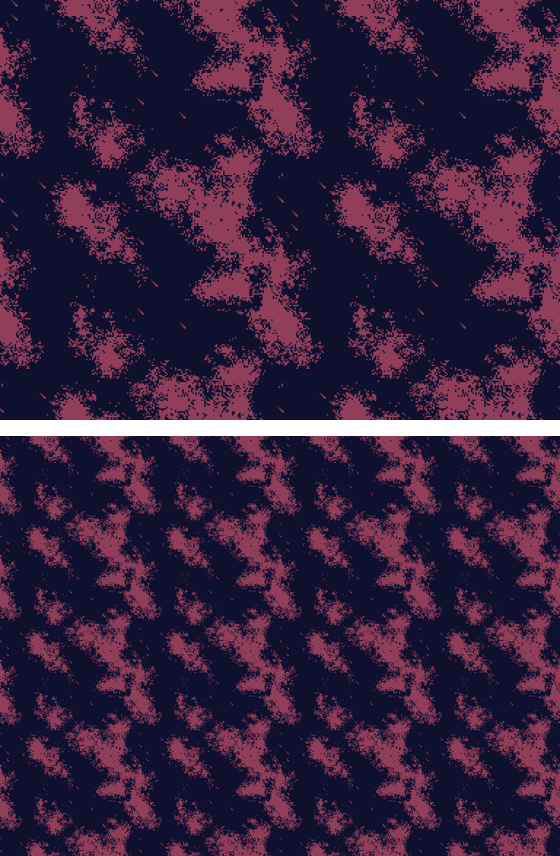
Top, the tile; bottom, the same tile 2 across and 2 down.
Write a Shadertoy shader that draws this texture.

```glsl
// Dithered rose clouds and small falling streaks on a midnight sky, in 2 x 2 tiles.

const vec2 TILE = vec2(192.0, 144.0);  // dots in one tile
const vec3 NIGHT = vec3(0.057, 0.06, 0.182);
const vec3 ROSE = vec3(0.565, 0.245, 0.35);

float hash(vec2 cell, uint seed) {
    uvec2 u = uvec2(cell);
    uint h = u.x + u.y * 256u + seed * 65536u;
    h = (h ^ (h >> 16)) * 0x7feb352du;
    h = (h ^ (h >> 15)) * 0x846ca68bu;
    h ^= h >> 16;
    return float(h & 65535u) / 65535.0;
}

// Value noise that wraps after "period" cells
float noise(vec2 p, vec2 period, uint seed) {
    vec2 i = floor(p), f = fract(p);
    f = f * f * (3.0 - 2.0 * f);
    vec2 a = mod(i, period), b = mod(i + 1.0, period);
    return mix(mix(hash(a, seed), hash(vec2(b.x, a.y), seed), f.x),
               mix(hash(vec2(a.x, b.y), seed), hash(b, seed), f.x), f.y);
}

// Wrapped soft capsule: "core" on the spine, falling by 1 per radius.
// Exponential, so that sums of puffs blend smoothly.
float puff(vec2 p, vec2 a, vec2 b, float core, float radius) {
    vec2 spine = b - a, d = p - a;
    d -= TILE * round((d - 0.5 * spine) / TILE);
    float h = clamp(dot(d, spine) / dot(spine, spine), 0.0, 1.0);
    return exp(7.0 * (core - length(d - spine * h) / radius));
}

float cloudDensity(vec2 p) {
    // Long bank
    float s = puff(p, vec2(124, 131), vec2(150, 154), 1.0, 27.0);
    s += puff(p, vec2(150, 154), vec2(172, 176), 1.0, 29.0);
    s += puff(p, vec2(174, 177), vec2(203, 182), 0.92, 26.0);
    s += puff(p, vec2(162, 130), vec2(166, 108), 0.97, 26.0);
    s += puff(p, vec2(109, 124), vec2(124, 131), 0.85, 30.0);
    s += puff(p, vec2(147, 52), vec2(178, 56), 0.83, 32.0);
    s += puff(p, vec2(184, 66), vec2(198, 90), 1.0, 27.0);
    s += puff(p, vec2(155, 94), vec2(158, 98), 0.65, 20.0);
    // Small islands
    s += puff(p, vec2(49, 138), vec2(62, 152), 1.0, 27.0);
    s += puff(p, vec2(64, 156), vec2(86, 177), 0.87, 26.0);
    s += puff(p, vec2(74, 95), vec2(79, 103), 0.95, 28.0);
    s += puff(p, vec2(54, 72), vec2(58, 84), 0.7, 22.0);
    return log(s) / 7.0;
}

// One dot is either cloud or sky
float cloudDot(vec2 dotId) {
    vec2 p = mod(dotId, TILE);
    float grain = 0.6 * (hash(p, 9u) - 0.5);
    float size = 16.0, weight = 0.5;
    for (uint i = 0u; i < 4u; i++) {
        grain += weight * (noise((p + 0.5) / size, TILE / size, i) - 0.5);
        size *= 0.5;
        weight *= 0.87;
    }
    return step(0.58, cloudDensity(p + 0.5) + grain);
}

// Tapered streaks, one per row, with columns stepped quadratically
float streaks(vec2 p, float pixel) {
    float cover = 0.0;
    for (int i = 0; i < 15; i++) {
        float row = float(i);
        float column = mod(1.0 + 4.5 * row * (row - 1.0), 20.0);
        vec2 d = p - 9.6 * vec2(column, row + 0.2);
        d -= TILE * round(d / TILE);
        float h = clamp((d.x + d.y) / 8.0 + 0.5, 0.0, 1.0);
        float dist = length(d - (4.0 * h - 2.0)) - mix(0.2, 0.7, h);
        cover = max(cover, clamp(0.5 - dist / pixel, 0.0, 1.0) * mix(0.55, 1.0, h));
    }
    return cover;
}

void mainImage(out vec4 fragColor, in vec2 fragCoord) {
    vec2 uv = fragCoord / iResolution.xy;
    vec2 p = vec2(uv.x, 1.0 - uv.y) * 2.0 * TILE;
    vec2 pixel = 2.0 * TILE / iResolution.xy;

    // Blend the four nearest dots by their share of the pixel
    vec2 base = floor(p - 0.5);
    vec2 share = clamp((fract(p - 0.5) - 0.5) / pixel + 0.5, 0.0, 1.0);
    float cloud = mix(
        mix(cloudDot(base), cloudDot(base + vec2(1, 0)), share.x),
        mix(cloudDot(base + vec2(0, 1)), cloudDot(base + 1.0), share.x), share.y);

    float cover = max(cloud, streaks(p, pixel.x));
    fragColor = vec4(mix(NIGHT, ROSE, cover), 1.0);
}
```
